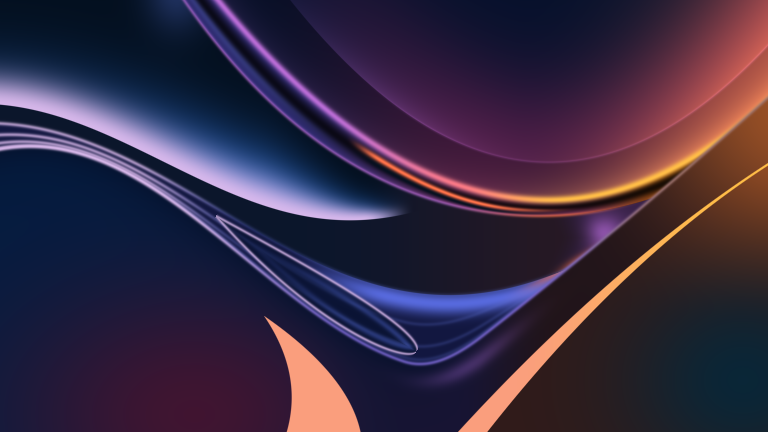
This background is drawn by a WebGL 2 fragment shader. Its source:

```glsl
#version 300 es
precision highp float;
uniform vec2 u_resolution;
out vec4 outColor;

const float PI = 3.14159;
const vec3 NIGHT = vec3(.012, .06, .12);
const vec3 NAVY = vec3(.02, .065, .17);
const vec3 DEEP_BLUE = vec3(.015, .11, .25);
const vec3 INDIGO = vec3(.07, .09, .25);
const vec3 BLUE = vec3(.36, .43, .82);
const vec3 LAVENDER = vec3(.86, .73, .93);
const vec3 VIOLET = vec3(.72, .42, .83);
const vec3 PLUM = vec3(.29, .11, .27);
const vec3 MAROON = vec3(.25, .08, .19);
const vec3 BROWN = vec3(.19, .105, .1);
const vec3 AMBER = vec3(.48, .24, .05);
const vec3 GOLD = vec3(1, .74, .28);
const vec3 SALMON = vec3(.98, .62, .49);
const vec3 EMBER = vec3(1, .45, .29);
const vec3 TEAL = vec3(.03, .15, .22);
const float STRANDS = 5.;

// Signed distance to the zero line of a field, in canvas heights
float dist(float f) {
  return f / max(length(vec2(dFdx(f), dFdy(f))) * u_resolution.y, 1e-4);
}
float fill(float d) { return smoothstep(-.75, .75, d * u_resolution.y); }
float stroke(float d, float w) { return exp(-d * d / (w * w)); }
float ramp(float a, float b, float x) {
  float t = clamp((x - a) / (b - a), 0., 1.);
  return t * t * (3. - 2. * t);
}
float spot(vec2 p, vec2 center, vec2 size) {
  vec2 q = (p - center) / size;
  return exp(-dot(q, q));
}
vec2 rotate(vec2 p, float a) {
  return vec2(cos(a) * p.x + sin(a) * p.y, cos(a) * p.y - sin(a) * p.x);
}

// Heights of the main curves
float wave(float x, float crest, float trough, float start, float span) {
  return mix(trough, crest, .5 + .5 * cos(PI * (x - start) / span));
}
float valley(float x) {
  float u = x - 1.088;
  float left = wave(min(x, 1.07), .66, .14, .07, 1.);
  float right = .2 + .77 * u + .09 * u * u;
  float h = max(.08 - abs(left - right), 0.);
  return max(left, right) + h * h / .32;
}

void main() {
  vec2 p = gl_FragCoord.xy / u_resolution.y;
  float x = p.x, y = p.y;
  float d = (x - 1.27) * (x - 1.27), e = (x - 1.25) * (x - 1.25);
  float rimY = .537 + (x < 1.27 ? .79 : .88) * d;
  float bottomY = .5 + .6 * e + .2 * e * e;
  float upperY = wave(x, .715, .317, -.03, 1.07);
  float valleyY = valley(x);
  float rim = dist(y - rimY);
  float bottom = dist(y - bottomY);
  float arc = dist(y - .624 - 1.05 * d);
  float crest = dist(y - wave(x, .76, .49, -.05, .86));
  float upper = dist(y - upperY);
  float low = dist(y - valleyY);

  // Dark hollow and luminous crest
  vec3 slate = mix(vec3(.045, .085, .17), vec3(.15, .095, .14), ramp(.7, 1.35, x));
  float thick = mix(1., .3, ramp(.6, .92, x));
  float lit = ramp(.96, .84, x);
  vec3 col = mix(NIGHT, slate, ramp(.82, .98, x));
  col += vec3(.12, .3, .58) * lit * stroke(crest, .13 * thick) * (.4 + .6 * stroke(x - .6, .3));
  col += .3 * BLUE * spot(p, vec2(.41, 1.02), vec2(.07, .09));
  col = mix(col, LAVENDER, .97 * lit * stroke(crest, .062 * thick));
  col = mix(slate, col, fill(crest));

  // Glass above the valley, closed by a curl
  float curl = ramp(1.29, 1.4, x + .4 * abs(y - .45));
  vec3 glass = mix(INDIGO, vec3(.22, .13, .28), ramp(1.15, 1.4, x));
  glass += .75 * BLUE * ramp(.65, .9, x) * ramp(1.45, 1.2, x) * stroke(upper + .02, .026);
  glass += .45 * VIOLET * spot(p, vec2(1.4, .46), vec2(.045, .04));
  vec2 flare = rotate(p - vec2(1.32, .385), .5);
  glass = mix(glass, EMBER, .9 * spot(flare, vec2(0), vec2(.085, .013)));
  col = mix(col, glass, max(fill(-upper), curl * fill(-bottom)));
  float pale = ramp(.62, .3, x);
  for (float i = 0.; i < STRANDS; i++) {
    float k = i / (STRANDS - 1.);
    float line = dist(y - mix(valleyY, upperY, k * k));
    float power = mix(.22, .72, pale) * ramp(1.5, 1.2, x);
    col = mix(col, mix(BLUE, LAVENDER, pale), power * stroke(line, .0045));
  }

  // Teardrop loop
  vec2 drop = rotate(p - .5, -.594);
  float t = clamp(drop.x / .56, 0., 1.);
  float loop = abs(drop.y + .045 * t * (1. - t)) - .1 * t * sqrt(1. - t);
  float inside = step(0., drop.x) * step(drop.x, .56);
  col = mix(col, NAVY, .6 * inside * fill(-loop));
  col += .35 * BLUE * inside * t * stroke(loop + .018, .007);
  col = mix(col, LAVENDER, .75 * inside * stroke(loop, .0035));

  // Upper ribbon with ember streaks
  float s = (y - bottomY) / max(rimY - bottomY, .01);
  vec3 ribbon = mix(vec3(.17, .16, .42), vec3(.36, .15, .29), ramp(.65, 1.2, x));
  ribbon = mix(ribbon, AMBER, ramp(1.3, 1.55, x));
  ribbon *= .65 + .45 * cos(2. * PI * s);
  ribbon += .3 * BLUE * stroke(s - .3, .13) * ramp(.9, .5, x);
  float streak = ramp(.8, .88, x) * ramp(1.36, 1.1, x);
  float off = s - mix(.63, .34, ramp(.83, 1.2, x));
  ribbon = mix(ribbon, NIGHT, streak * stroke(off + .2, .12));
  ribbon = mix(ribbon, EMBER, streak * stroke(off, .11));
  col = mix(col, ribbon, fill(bottom) * fill(-rim));
  col = mix(col, mix(VIOLET, EMBER, ramp(1., 1.3, x)), .6 * stroke(bottom, .004) * ramp(1.5, 1.3, x));

  // Sky, faint arc and glowing rim
  float high = max(arc, 0.);
  vec3 sky = mix(NAVY, PLUM, stroke(high, .2) * ramp(.55, 1.15, x));
  sky += AMBER * ramp(1.2, 1.8, x) * exp(-high / .22);
  sky += .2 * VIOLET * fill(arc) * exp(-high / .04) * stroke(x - .9, .22);
  sky *= mix(.8, 1., fill(arc));
  sky += .12 * VIOLET * stroke(arc, .003) * ramp(.8, 1., x);
  vec3 rimCol = mix(VIOLET, vec3(.98, .47, .52), ramp(.75, 1.08, x));
  rimCol = mix(rimCol, GOLD, ramp(1.05, 1.32, x));
  sky += rimCol * mix(.16, .4, ramp(1., 1.6, x)) * exp(-abs(rim) / .045);
  col = mix(col, sky, fill(rim));
  col = mix(col, rimCol, stroke(rim, .0085));

  // Ground below the valley
  vec3 ground = mix(DEEP_BLUE, MAROON, spot(p, vec2(.45, .04), vec2(.42, .3)));
  ground = mix(ground, vec3(.09, .08, .2), ramp(.7, .95, x));
  ground = mix(ground, vec3(.13, .08, .1), ramp(1.05, 1.3, x));
  ground = mix(ground, NAVY, .8 * exp(min(low, 0.) / .045) * ramp(1.2, .9, x));
  ground += .25 * VIOLET * stroke(low + .04, .018) * stroke(x - 1.09, .11);

  // Tapering beam
  float u = x - 1.06;
  float beam = dist(y - 1.09 * u + .31 * u * u);
  float taper = 1. - clamp(u / .72, 0., 1.);
  vec3 field = mix(BROWN, TEAL, .95 * spot(p, vec2(1.72, .12), vec2(.27, .23)));
  ground = mix(ground, field, fill(-beam));
  ground += AMBER * ramp(1.3, 1.85, x) * ramp(.25, .75, y);
  vec3 beamCol = mix(GOLD, SALMON, ramp(.1, .85, taper));
  ground = mix(ground, beamCol, fill(-beam) * fill(beam + .005 + .055 * taper * taper));

  // Salmon blade
  float v = .269 - y;
  float bladeL = dist(x - .611 - .68 * v + 1.8 * v * v);
  float bladeR = dist(.611 + 1.45 * v - 2.3 * v * v - x);
  ground = mix(ground, SALMON, fill(bladeL) * fill(bladeR) * step(0., v));
  col = mix(col, ground, fill(-low));

  // Bright lip of the valley
  vec3 lip = mix(LAVENDER, vec3(.45, .38, .78), ramp(.4, .8, x));
  lip = mix(lip, vec3(.62, .45, .42), ramp(1.2, 1.6, x));
  col = mix(col, lip, .8 * stroke(low, .0042));
  outColor = vec4(clamp(col, 0., 1.), 1);
}
```
